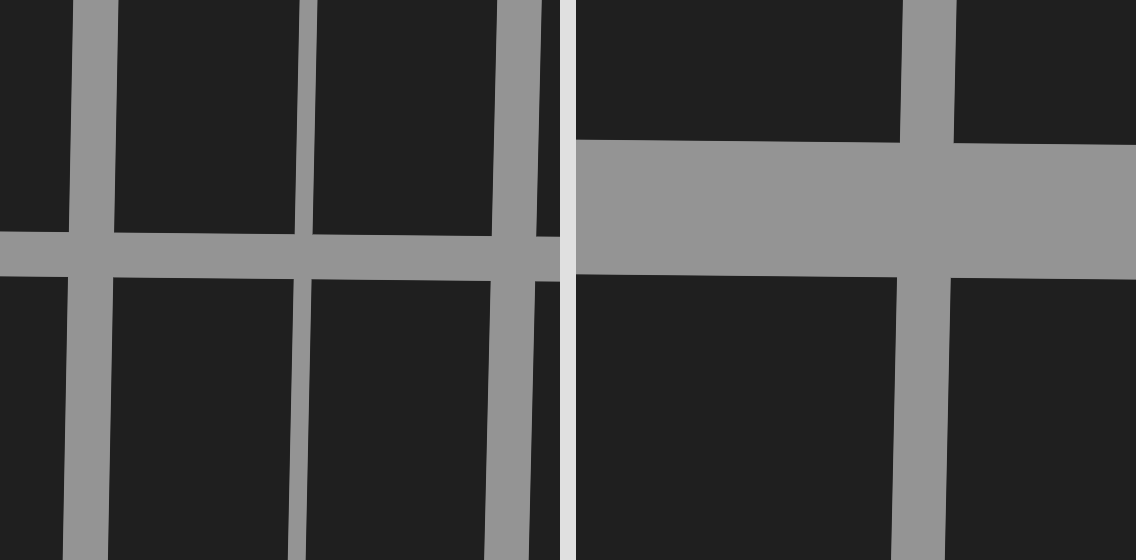
Left, the full canvas; right, a detail of the centre.
Write a Shadertoy shader that draws this pattern.

```glsl
// Dark panes behind a slightly skewed grey lattice of wide bars and thin mullions.

// Antialiased coverage of a bar, from the distance to its centre line
float bar(float dist, float halfWidth) {
    float px = 1.0 / iResolution.y;
    return 1.0 - smoothstep(-0.6 * px, 0.6 * px, abs(dist) - halfWidth);
}

void mainImage(out vec4 fragColor, in vec2 fragCoord) {
    vec2 p = fragCoord / iResolution.y;

    // Vertical lanes, leaning right with a faint perspective spread
    float spacing = 0.376 + 0.00225 * p.y;
    float lane = (p.x - 0.1523 - 0.0189 * p.y) / spacing;
    lane += 0.004 * lane * (lane - 2.0);

    // Even lanes hold wide bars, odd lanes hold thin mullions
    float index = round(lane);
    float halfWidth = mod(index, 2.0) < 0.5 ? 0.0401 : 0.016;
    float vertical = bar((lane - index) * spacing, halfWidth);

    // Horizontal bars, one per square bay, sloping down to the right
    float row = (p.y - 0.5466 + 0.0094 * p.x) / 0.755;
    float horizontal = bar((row - round(row)) * 0.755, 0.0401);

    vec3 pane = vec3(0.12);
    vec3 frame = vec3(0.58);
    fragColor = vec4(mix(pane, frame, max(vertical, horizontal)), 1.0);
}
```
